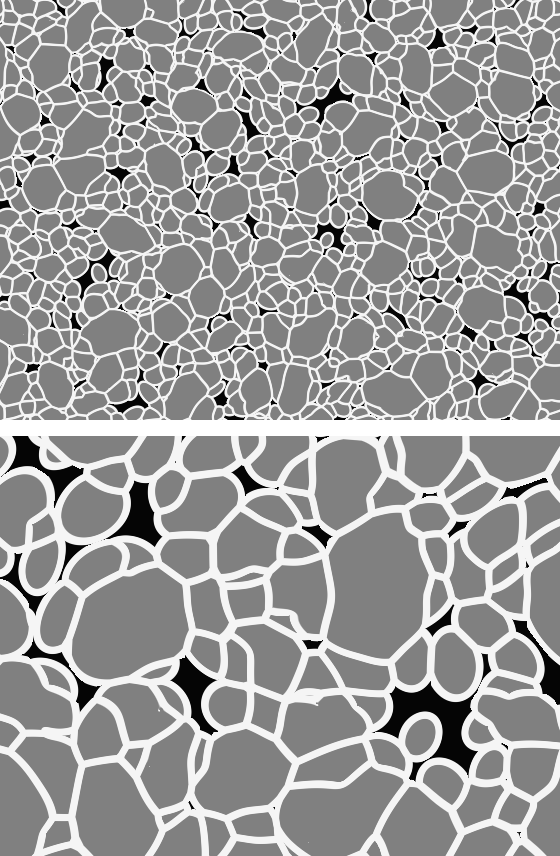
Top: the whole. Bottom: its middle third, enlarged.
Write a WebGL 2 fragment shader that draws this pattern.

```glsl
#version 300 es
precision highp float;
// Packed grey pebbles with white outlines over black gaps.
// Three jittered grids scatter ellipses of three sizes; the deepest ellipse owns
// each point, and outlines follow the borders of this weighted cellular pattern.

uniform vec2 u_resolution;
out vec4 fragColor;

const vec3 GRAIN_COLOR = vec3(0.50);
const vec3 OUTLINE_COLOR = vec3(0.96);
const vec3 GAP_COLOR = vec3(0.02);

// Lengths are fractions of the canvas height
const float OUTLINE_WIDTH = 0.0059;
const float WARP_AMOUNT = 0.0045;
const float MAX_ASPECT = 1.7;
const float GAP_SHRINK = 0.22;

// Large, medium and small grains
const int LAYERS = 3;
const int GRAINS = 27;
const float CELL_SIZE[LAYERS] = float[](0.160, 0.085, 0.042);
const float MIN_RADIUS[LAYERS] = float[](0.045, 0.027, 0.018);
const float MAX_RADIUS[LAYERS] = float[](0.067, 0.042, 0.030);
const float JITTER[LAYERS] = float[](0.80, 0.85, 0.72);
const float PRESENCE[LAYERS] = float[](0.88, 0.95, 1.0);
// Steeper grains keep a rounder rim where they meet others
const float STEEPNESS[LAYERS] = float[](3.2, 1.8, 1.0);

vec4 hash4(vec2 p) {
    vec4 h = fract(p.xyxy * vec4(0.1031, 0.1030, 0.0973, 0.1099));
    h += dot(h, h.wzxy + 33.33);
    return fract((h.xxyz + h.yzzw) * h.zywx);
}

// Layered sines bend the ellipses into uneven pebbles
vec2 warp(vec2 p) {
    vec2 bend = sin(p.yx * 23.0 + vec2(1.3, 4.1));
    bend += 0.5 * sin(p.yx * 47.0 + p * 19.0 + vec2(2.7, 0.6));
    return p + WARP_AMOUNT * bend;
}

// Broad patches in which the small grains shrink and open gaps
float looseness(vec2 p) {
    float wave = sin(p.x * 7.3 + 2.0 * sin(p.y * 5.1)) * sin(p.y * 8.7 - p.x * 3.1);
    return smoothstep(0.3, 0.9, wave);
}

// Weighted signed depth of one ellipse (x) and its gradient (yz)
vec3 grainField(vec2 p, vec2 cell, int layer) {
    vec2 seed = cell + 71.0 * float(layer + 1);
    vec4 place = hash4(seed);
    vec4 form = hash4(seed + 319.0);
    if (form.w > PRESENCE[layer]) return vec3(10.0, 1.0, 0.0);

    vec2 center = (cell + 0.5 + JITTER[layer] * (place.xy - 0.5)) * CELL_SIZE[layer];
    float radius = mix(MIN_RADIUS[layer], MAX_RADIUS[layer], place.z);
    if (layer == LAYERS - 1) radius *= 1.0 - GAP_SHRINK * looseness(center);
    float stretch = sqrt(mix(1.0, MAX_ASPECT, form.x));
    vec2 axes = radius * vec2(stretch, 1.0 / stretch);

    float angle = 3.14159 * form.y;
    float c = cos(angle), s = sin(angle);
    mat2 turn = mat2(c, -s, s, c);
    vec2 q = turn * (p - center) / axes;
    float reach = max(length(q), 0.0001);
    float weight = radius * STEEPNESS[layer] * mix(0.75, 1.35, place.w);
    vec2 gradient = (q / (axes * reach)) * turn;
    return weight * vec3(reach - 1.0, gradient);
}

void main() {
    vec2 p = warp(gl_FragCoord.xy / u_resolution.y);

    // Gather nearby grains and find the owner of this point
    vec3 fields[GRAINS];
    int owner = 0;
    for (int i = 0; i < GRAINS; i++) {
        int layer = i / 9;
        vec2 offset = vec2(i % 3, (i / 3) % 3) - 1.0;
        fields[i] = grainField(p, floor(p / CELL_SIZE[layer]) + offset, layer);
        if (fields[i].x < fields[owner].x) owner = i;
    }

    // Distance to the free rim, or to the border with another grain
    vec3 top = fields[owner];
    float rim = top.x / max(length(top.yz), 0.001);
    float border = abs(rim);
    if (rim < 0.0) {
        for (int i = 0; i < GRAINS; i++) {
            if (i == owner) continue;
            vec3 gap = fields[i] - top;
            border = min(border, gap.x / max(length(gap.yz), 0.001));
        }
    }

    // Paint gap, grain and outline with soft pixel edges
    float blur = 0.6 / u_resolution.y;
    float halfWidth = 0.5 * OUTLINE_WIDTH;
    vec3 color = mix(GRAIN_COLOR, GAP_COLOR, step(0.0, rim));
    float outline = 1.0 - smoothstep(halfWidth - blur, halfWidth + blur, border);
    fragColor = vec4(mix(color, OUTLINE_COLOR, outline), 1.0);
}
```
